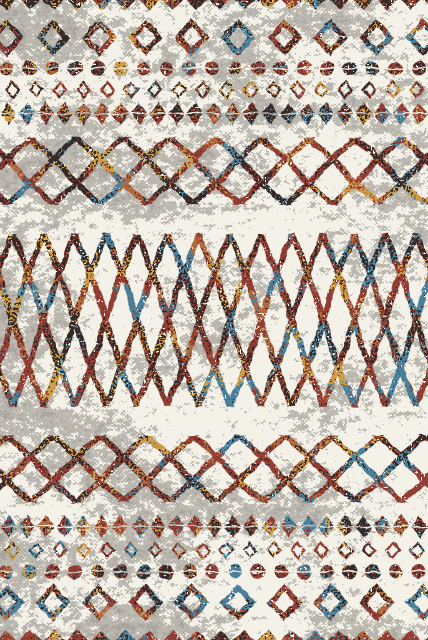
Reproduce this pattern procedurally as a Shadertoy shader.

```glsl
// Worn woven rug: mirrored rows of diamonds and dots around multicoloured zigzag lattices.
#define BIG_COUNT 9.25      // open diamonds across
#define SMALL_COUNT 18.0    // little open diamonds across
#define DOT_COUNT 18.7      // dots across
#define SOLID_COUNT 22.9    // filled diamonds across
#define OUTER_COUNT 9.22    // outer lattice peaks across
#define CENTRE_COUNT 13.8   // centre lattice peaks across
#define STROKE 0.0072       // half width of the lattice lines
#define WOBBLE 0.006        // hand-drawn waver
#define WEAR 0.40           // higher keeps more dye
#define GRAIN 170.0         // speckle frequency
#define CREAM vec3(0.955, 0.945, 0.915)
#define GREY vec3(0.735, 0.72, 0.69)

vec2 hashGradient(vec2 cell) {
    vec3 h = fract(cell.xyx * vec3(0.1031, 0.1030, 0.0973));
    h += dot(h, h.yzx + 33.33);
    float angle = 6.2832 * fract((h.x + h.y) * h.z);
    return vec2(cos(angle), sin(angle));
}

float noise(vec2 p) {
    vec2 i = floor(p), f = p - i;
    vec2 u = f * f * f * (f * (f * 6.0 - 15.0) + 10.0);
    vec2 e = vec2(1, 0);
    float a = dot(hashGradient(i), f);
    float b = dot(hashGradient(i + e.xy), f - e.xy);
    float c = dot(hashGradient(i + e.yx), f - e.yx);
    float d = dot(hashGradient(i + e.xx), f - e.xx);
    return mix(mix(a, b, u.x), mix(c, d, u.x), u.y);
}

float fbm(vec2 p) {
    float sum = 0.0, gain = 1.0;
    for (int i = 0; i < 4; i++) {
        sum += gain * noise(p);
        p = p * 2.03 + 17.3;
        gain *= 0.55;
    }
    return sum;
}

// Signed offset to the nearest of evenly spaced columns
float wrap(float x, float pitch) {
    return (fract(x / pitch + 0.5) - 0.5) * pitch;
}

vec2 rowCell(vec2 p, float count, float shift, float height) {
    return vec2(wrap(p.x - shift, 1.0 / count), p.y - height);
}

float diamond(vec2 q, vec2 r) {
    return (abs(q.x) / r.x + abs(q.y) / r.y - 1.0) * r.x * r.y / length(r);
}

// Interlaced zigzags; each strand spans strands/2 columns from edge to edge
float lattice(vec2 q, float count, float halfHeight, float strands) {
    float pitch = 1.0 / count;
    float v = 0.5 - 0.5 * q.y / halfHeight;
    v += 0.025 * sin(6.2832 * v);
    float lean = 0.5 * strands * pitch * v;
    float slope = strands * pitch / (4.0 * halfHeight);
    float d = min(abs(wrap(q.x - lean, pitch)), abs(wrap(q.x + lean, pitch)));
    return max(d / sqrt(1.0 + slope * slope) - STROKE, abs(q.y) - halfHeight - 0.4 * STROKE);
}

// Distance to all motifs; p.y is the height away from the middle
float motifs(vec2 p) {
    float d = lattice(p - vec2(0.03, 0.0), CENTRE_COUNT, 0.199, 4.0);
    d = min(d, lattice(p - vec2(0.071, 0.348), OUTER_COUNT, 0.075, 3.0));

    vec2 solid = rowCell(p, SOLID_COUNT, 0.02, 0.482);
    vec2 dots = rowCell(p, DOT_COUNT, 0.015, 0.588);
    float filled = min(diamond(solid, vec2(0.0195, 0.026)), length(dots) - 0.0165);
    float seam = min(abs(solid.y), abs(dots.y)) - 0.0017;
    d = min(d, max(filled, -seam));

    vec2 little = rowCell(p, SMALL_COUNT, 0.029, 0.538);
    d = min(d, abs(diamond(little, vec2(0.0145, 0.0165))) - 0.0028);
    vec2 big = rowCell(p, BIG_COUNT, 0.0155, 0.66);
    d = min(d, abs(diamond(big, vec2(0.032, 0.034))) - 0.0066);
    vec2 border = rowCell(p, SMALL_COUNT, 0.015, 0.75);
    return min(d, diamond(border, vec2(0.026, 0.025)));
}

// Mottled cream and grey ground with a faint diagonal weave
vec3 ground(vec2 p) {
    float edge = smoothstep(0.4, 0.7, abs(p.y));
    float tone = 0.75 * fbm(p * vec2(3.0, 5.0) + 4.7) + 0.65 * noise(p * vec2(32.0, 48.0));
    tone += 0.5 * noise(p * vec2(95.0, 130.0)) + 0.3 * noise(p * GRAIN * 1.3);
    tone += 0.3 * (0.35 - p.x) + 0.16 * edge - 0.06;
    tone += 0.12 * sin(700.0 * p.x) * sin(700.0 * p.y);
    vec3 colour = mix(CREAM, GREY, smoothstep(-0.08, 0.1, tone));
    return mix(colour, GREY * 0.9, smoothstep(0.35, 0.6, tone));
}

// Dye changes slowly along the strands and breaks into specks
vec3 dye(vec2 p) {
    float speck = 0.5 * noise(p * GRAIN) + 0.3 * noise(p * 70.0 + 9.0);
    float upperLeft = clamp(0.5 + 0.5 * p.y - 0.6 * p.x, 0.0, 1.0);
    vec3 colour = mix(vec3(0.57, 0.24, 0.20), vec3(0.70, 0.41, 0.24),
                      smoothstep(0.1, 0.2, noise(p * 15.0) + speck));
    float blue = noise(p * 10.0 + 31.0) + 0.6 * speck - 0.2 * upperLeft;
    colour = mix(colour, vec3(0.29, 0.50, 0.60), smoothstep(0.08, 0.16, blue));
    float gold = noise(p * 12.0 + 57.0) + speck + 0.25 * upperLeft;
    colour = mix(colour, vec3(0.80, 0.61, 0.27), smoothstep(0.29, 0.37, gold));
    float dark = noise(p * 9.0 + 83.0) + 1.3 * noise(p * GRAIN + 41.0) + 0.25 * upperLeft;
    return mix(colour, vec3(0.20, 0.16, 0.15), smoothstep(0.17, 0.27, dark));
}

void mainImage(out vec4 fragColor, in vec2 fragCoord) {
    vec2 p = (fragCoord - vec2(0.0, 0.5 * iResolution.y)) / iResolution.x;
    float pixel = 1.0 / iResolution.x;

    vec2 waver = WOBBLE * vec2(noise(p * 26.0), noise(p * 26.0 + 50.0));
    waver += 0.5 * WOBBLE * vec2(noise(p * 90.0), noise(p * 90.0 + 50.0));
    vec2 q = p + waver;
    float ink = 1.0 - smoothstep(-0.7 * pixel, 0.7 * pixel, motifs(vec2(q.x, abs(q.y))));
    float worn = noise(p * GRAIN + 13.0) + 0.4 * noise(p * 40.0 + 71.0);
    ink *= 1.0 - smoothstep(WEAR - 0.06, WEAR + 0.06, worn);

    fragColor = vec4(mix(ground(p), dye(p), ink), 1.0);
}
```
